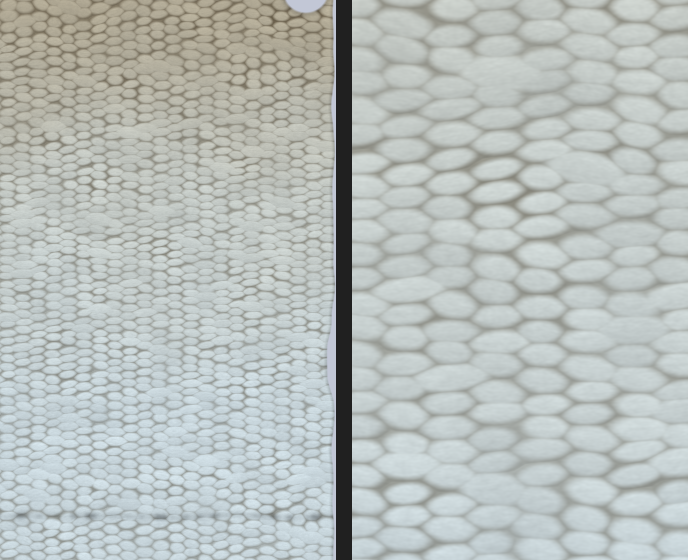
Left: the whole. Right: its middle third, enlarged.
This texture is drawn by a Shadertoy shader. Its source:

```glsl
// Thick handspun wool weave: staggered plump stitches fading from beige to cool white.
#define COLUMNS 22.0
#define ROWS 62.0
#define STITCH_RADIUS vec2(0.70, 0.60)
#define SIZE_VARIATION 0.30
#define WARP_AMOUNT 0.0075
#define SHADOW_DEPTH 0.25
#define SEAM_HEIGHT 0.078
#define WARM_WOOL vec3(0.69, 0.66, 0.58)
#define NEUTRAL_WOOL vec3(0.775, 0.80, 0.785)
#define COOL_WOOL vec3(0.79, 0.845, 0.87)
#define BACKDROP vec3(0.76, 0.78, 0.84)

vec2 hash2(vec2 p) {
    vec3 q = fract(p.xyx * vec3(0.1031, 0.1030, 0.0973));
    q += dot(q, q.yzx + 33.33);
    return fract((q.xx + q.yz) * q.zy);
}

float gradientDot(vec2 corner, vec2 offset) {
    return dot(hash2(corner) * 2.0 - 1.0, offset);
}

float gradientNoise(vec2 p) {
    vec2 i = floor(p), f = fract(p);
    vec2 u = f * f * f * (f * (f * 6.0 - 15.0) + 10.0);
    vec2 e = vec2(0.0, 1.0);
    return mix(mix(gradientDot(i, f), gradientDot(i + e.yx, f - e.yx), u.x),
               mix(gradientDot(i + e.xy, f - e.xy), gradientDot(i + 1.0, f - 1.0), u.x), u.y);
}

// Blends neighbouring domes; returns height, vertical slope and tone.
vec3 weave(vec2 p) {
    vec3 sum = vec3(0.0);
    float total = 0.0;
    for (int i = -1; i <= 1; i++) {
        float column = floor(p.x) + float(i);
        float y = p.y + 0.5 * mod(column, 2.0);
        for (int j = -1; j <= 1; j++) {
            vec2 id = vec2(column, floor(y) + float(j));
            vec2 rndA = hash2(id + 17.0), rndB = hash2(id + 151.0);
            vec2 q = vec2(p.x, y) - id - 0.5 - (rndA - 0.5) * vec2(0.16, 0.28);
            q.y += q.x * (rndB.x - 0.5) * 0.5;

            // Occasional slubs are swollen, wide stitches.
            float slub = smoothstep(0.90, 1.0, rndB.y);
            vec2 radius = STITCH_RADIUS * (1.0 + SIZE_VARIATION * (rndB.yx - 0.5));
            radius *= 1.0 + slub * vec2(0.25, 0.18);
            q /= radius;
            float height = 1.0 - q.x * q.x - pow(abs(q.y), 1.8) + 0.25 * slub;
            float weight = exp(11.0 * height);
            sum += weight * vec3(height, clamp(q.y, -1.0, 1.0), rndA.x - 0.5);
            total += weight;
        }
    }
    return sum / total;
}

// Signed distance to the uneven right side and the notch in the top corner.
float clothEdge(vec2 uv) {
    float side = 0.992 + 0.025 * gradientNoise(vec2(3.0, uv.y * 13.0)) - uv.x;
    side -= 0.018 * smoothstep(0.28, 0.33, uv.y) * smoothstep(0.43, 0.38, uv.y);
    float notch = length((uv - vec2(0.91, 1.012)) / vec2(0.065, 0.035)) - 1.0;
    return min(side, notch * 0.04);
}

void mainImage(out vec4 fragColor, in vec2 fragCoord) {
    vec2 uv = fragCoord / iResolution.xy;
    float pixel = 1.0 / iResolution.x;

    // Hand tension bends the rows and packs them tighter in the middle.
    float irregular = 1.0 + smoothstep(0.82, 0.95, uv.y) + smoothstep(0.12, 0.05, uv.y);
    vec2 bend = vec2(gradientNoise(uv * vec2(5.0, 11.0) + 4.0),
                     gradientNoise(uv * vec2(6.0, 8.0) + 31.0));
    vec2 p = uv + bend * WARP_AMOUNT * irregular * vec2(1.3, 1.0);
    p.y -= 0.018 * sin(6.28319 * uv.y);
    p *= vec2(COLUMNS, ROWS);
    vec3 stitch = weave(p);

    // Wool colour along the cloth, softened by broad stains.
    float broad = gradientNoise(uv * vec2(3.0, 6.0) + 9.0);
    float age = uv.y + 0.10 * broad;
    vec3 wool = mix(COOL_WOOL, NEUTRAL_WOOL, smoothstep(0.22, 0.65, age));
    wool = mix(wool, WARM_WOOL, smoothstep(0.60, 1.02, age));

    // Rounded light and warm, soft gaps between stitches.
    float gap = 1.0 - smoothstep(-0.05, 0.72, stitch.x);
    float worn = gradientNoise(uv * vec2(9.0, 17.0) + 60.0);
    float depth = SHADOW_DEPTH * (1.0 + 0.8 * worn + 0.35 * smoothstep(0.6, 1.0, uv.y));
    vec3 color = wool * (1.0 + 0.045 * stitch.y + 0.05 * stitch.z + 0.05 * worn);
    color *= 1.0 - gap * depth * vec3(0.92, 1.0, 1.12);

    // A loose seam leaves dark openings near the foot of the cloth.
    float seamLine = uv.y - SEAM_HEIGHT - 0.012 * gradientNoise(vec2(uv.x * 5.0, 2.0));
    float seam = exp(-pow(seamLine / 0.006, 2.0));
    float opening = smoothstep(-0.15, 0.35, gradientNoise(vec2(uv.x * 24.0, 7.0)));
    color *= 1.0 - seam * (0.07 + 0.22 * opening);

    // Fine fibres.
    color *= 1.0 + 0.045 * gradientNoise(p * vec2(3.0, 5.0) + bend * 3.0);
    color *= 1.0 + 0.03 * gradientNoise(p * vec2(8.0, 9.0));

    // Cloth edge over the pale backdrop.
    float edge = clothEdge(uv);
    color *= 1.0 - 0.14 * (1.0 - smoothstep(0.0, 0.012, edge));
    color = mix(BACKDROP, color, smoothstep(-pixel, pixel, edge));
    fragColor = vec4(clamp(color, 0.0, 1.0), 1.0);
}
```
